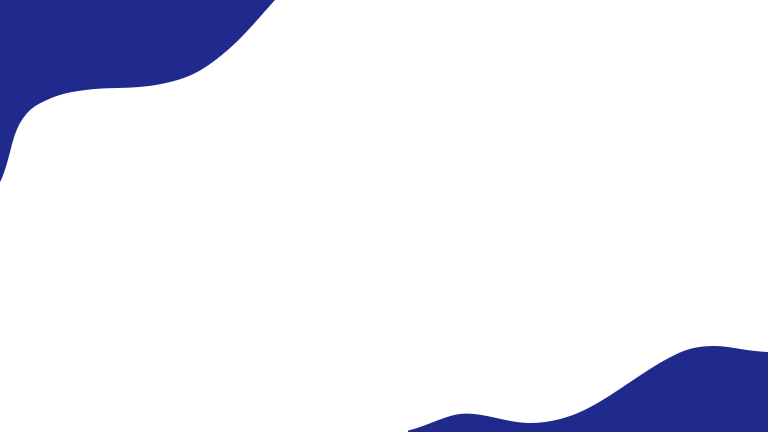
Give the GLSL for this background, as a Shadertoy shader.

```glsl
const vec2 ARTBOARD = vec2(768.0, 432.0);
const vec3 WHITE = vec3(1.0);
const vec3 NAVY = vec3(0.125, 0.16, 0.55);
const int KNOTS = 11;

// Each knot holds position, height and slope.
const vec3 UPPER_WAVE[KNOTS] = vec3[KNOTS](
    vec3(0.0, 182.0, -1.8), vec3(11.0, 148.0, -4.0), vec3(24.0, 117.0, -1.35),
    vec3(48.0, 99.5, -0.47), vec3(90.0, 89.5, -0.12), vec3(135.0, 87.3, -0.07),
    vec3(160.0, 84.2, -0.2), vec3(190.0, 75.5, -0.43), vec3(230.0, 48.0, -0.88),
    vec3(275.0, 0.0, -1.1), vec3(300.0, -28.0, -1.1));

const vec3 LOWER_WAVE[KNOTS] = vec3[KNOTS](
    vec3(408.0, 1.5, 0.22), vec3(436.0, 11.0, 0.38), vec3(466.0, 18.4, 0.0),
    vec3(500.0, 13.2, -0.22), vec3(530.0, 9.0, 0.0), vec3(570.0, 16.0, 0.34),
    vec3(625.0, 46.5, 0.67), vec3(680.0, 79.5, 0.44), vec3(714.0, 86.0, 0.0),
    vec3(745.0, 82.3, -0.15), vec3(768.0, 80.0, -0.05));

// Cubic Hermite segment: returns height and slope at x.
vec2 hermite(vec3 a, vec3 b, float x) {
    float span = b.x - a.x;
    float t = clamp((x - a.x) / span, 0.0, 1.0);
    float rise = b.y - a.y;
    float c1 = a.z * span;
    float c2 = 3.0 * rise - (2.0 * a.z + b.z) * span;
    float c3 = (a.z + b.z) * span - 2.0 * rise;
    float height = a.y + t * (c1 + t * (c2 + t * c3));
    float slope = (c1 + t * (2.0 * c2 + t * 3.0 * c3)) / span;
    return vec2(height, slope);
}

vec2 waveAt(vec3 knots[KNOTS], float x) {
    vec2 wave = hermite(knots[0], knots[1], x);
    for (int i = 1; i < KNOTS - 1; i++) {
        if (x >= knots[i].x) wave = hermite(knots[i], knots[i + 1], x);
    }
    return wave;
}

// Approximate signed distance, negative under the wave.
float waveDistance(vec3 knots[KNOTS], vec2 p) {
    vec2 wave = waveAt(knots, p.x);
    return (p.y - wave.x) / sqrt(1.0 + wave.y * wave.y);
}

float coverage(float distance, float pixel) {
    return clamp(0.5 - distance / pixel, 0.0, 1.0);
}

void mainImage(out vec4 fragColor, in vec2 fragCoord) {
    vec2 p = fragCoord / iResolution.xy * ARTBOARD;
    float pixel = ARTBOARD.y / iResolution.y;

    // Upper wave hangs from the top edge.
    vec2 hanging = vec2(p.x, ARTBOARD.y - p.y);
    float upper = waveDistance(UPPER_WAVE, hanging);

    // Lower wave starts at its first knot.
    float lower = max(waveDistance(LOWER_WAVE, p), LOWER_WAVE[0].x - p.x);

    float ink = coverage(min(upper, lower), pixel);
    fragColor = vec4(mix(WHITE, NAVY, ink), 1.0);
}
```
